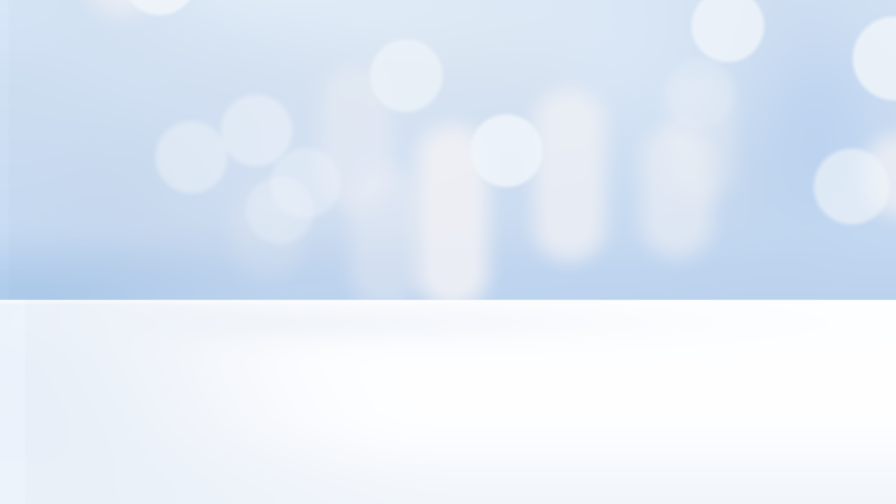
A WebGL 2 fragment shader for this background:

```glsl
#version 300 es
precision highp float;
// Pale blue backdrop of soft bokeh lights above a bright white tabletop.
uniform vec2 u_resolution;
out vec4 outColor;

const float HORIZON = 0.405;
const vec3 WARM_WHITE = vec3(0.945, 0.945, 0.96);
const vec3 COOL_WHITE = vec3(0.94, 0.96, 0.98);

// Sharp lights: centre x, centre y, radius, opacity
const vec4 DISCS[11] = vec4[11](
  vec4(1.444, 0.949, 0.072, 0.80), vec4(1.775, 0.884, 0.083, 0.82),
  vec4(0.806, 0.850, 0.072, 0.68), vec4(1.005, 0.701, 0.072, 0.84),
  vec4(0.509, 0.741, 0.071, 0.50), vec4(0.380, 0.688, 0.071, 0.48),
  vec4(0.606, 0.637, 0.069, 0.38), vec4(0.556, 0.583, 0.067, 0.32),
  vec4(1.389, 0.815, 0.068, 0.20), vec4(0.317, 1.042, 0.072, 0.88),
  vec4(1.690, 0.630, 0.075, 0.64));

// Blurred lights: centre x, centre y, half length, opacity
const vec4 STREAKS[9] = vec4[9](
  vec4(0.706, 0.727, 0.07, 0.40), vec4(0.898, 0.570, 0.11, 0.86),
  vec4(1.130, 0.653, 0.10, 0.74), vec4(1.343, 0.620, 0.06, 0.55),
  vec4(1.389, 0.730, 0.06, 0.32), vec4(0.765, 0.530, 0.07, 0.36),
  vec4(0.243, 1.040, 0.00, 0.65), vec4(1.785, 0.653, 0.01, 0.74),
  vec4(0.530, 0.540, 0.02, 0.20));

float hash(vec2 cell) {
  vec3 q = fract(cell.xyx * 0.1031);
  q += dot(q, q.yzx + 33.33);
  return fract((q.x + q.y) * q.z);
}

float valueNoise(vec2 p) {
  vec2 cell = floor(p);
  vec2 f = fract(p);
  f = f * f * (3.0 - 2.0 * f);
  float low = mix(hash(cell), hash(cell + vec2(1, 0)), f.x);
  float high = mix(hash(cell + vec2(0, 1)), hash(cell + vec2(1, 1)), f.x);
  return mix(low, high, f.y);
}

// Filled vertical capsule; a zero half length gives a disc
float capsule(vec2 p, vec2 centre, float halfLength, float radius, float blur) {
  vec2 d = p - centre;
  d.y -= clamp(d.y, -halfLength, halfLength);
  return 1.0 - smoothstep(radius - blur, radius + blur, length(d));
}

float glow(vec2 p, vec2 centre, vec2 size) {
  vec2 d = (p - centre) / size;
  return exp(-dot(d, d));
}

vec3 backdrop(vec2 p) {
  vec3 color = mix(vec3(0.76, 0.84, 0.935), vec3(0.82, 0.88, 0.95),
                   smoothstep(0.45, 1.0, p.y));
  color = mix(color, vec3(0.88, 0.92, 0.96), 0.75 * glow(p, vec2(0.88, 0.94), vec2(0.5, 0.25)));
  color = mix(color, vec3(0.84, 0.88, 0.945), 0.6 * glow(p, vec2(0.65, 0.62), vec2(0.4, 0.18)));
  color = mix(color, vec3(0.90, 0.94, 0.97), 0.5 * glow(p, vec2(0.52, 1.04), vec2(0.2, 0.08)));
  color = mix(color, vec3(0.71, 0.81, 0.94), 0.6 * glow(p, vec2(1.62, 0.75), vec2(0.13, 0.2)));
  // Deeper blue gathers along the horizon, mostly at the left
  float depth = 1.0 - smoothstep(HORIZON, HORIZON + 0.16, p.y);
  vec3 deepBlue = mix(vec3(0.65, 0.77, 0.90), vec3(0.73, 0.82, 0.93), smoothstep(0.0, 0.6, p.x));
  color = mix(color, deepBlue, 0.85 * depth);
  return color + 0.02 * (valueNoise(p * vec2(4.0, 6.0)) - 0.5);
}

vec3 addLights(vec3 color, vec2 p) {
  for (int i = 0; i < STREAKS.length(); i++) {
    vec4 s = STREAKS[i];
    color = mix(color, WARM_WHITE, s.w * capsule(p, s.xy, s.z, 0.07, 0.035));
  }
  for (int i = 0; i < DISCS.length(); i++) {
    vec4 d = DISCS[i];
    float blur = mix(0.012, 0.005, d.w);
    color = mix(color, COOL_WHITE, d.w * capsule(p, d.xy, 0.0, d.z, blur));
  }
  return color;
}

vec3 tabletop(vec2 p) {
  vec3 color = vec3(0.995, 0.997, 1.0);
  float leftShade = 1.0 - smoothstep(0.0, 0.85, p.x + 0.5 * (p.y - 0.2));
  color = mix(color, vec3(0.895, 0.925, 0.965), 0.85 * leftShade);
  // Faint reflection below the back edge, fading to the right
  float reflection = glow(p, vec2(0.55, 0.36), vec2(0.7, 0.045));
  color = mix(color, vec3(0.93, 0.95, 0.975), 0.7 * reflection);
  float frontShade = 1.0 - smoothstep(0.0, 0.19, p.y);
  color = mix(color, vec3(0.92, 0.945, 0.975), 0.6 * frontShade);
  float rim = smoothstep(HORIZON - 0.012, HORIZON, p.y);
  return mix(color, vec3(0.985, 0.99, 1.0), 0.7 * rim);
}

void main() {
  vec2 p = gl_FragCoord.xy / u_resolution.y;
  float pixel = 1.0 / u_resolution.y;
  vec3 wall = addLights(backdrop(p), p);
  // Narrow pale band along the left side
  wall += 0.012 * (1.0 - smoothstep(0.014, 0.020, p.x));
  vec3 table = tabletop(p);
  table += 0.012 * (1.0 - smoothstep(0.047, 0.053, p.x));
  float aboveTable = smoothstep(HORIZON - pixel, HORIZON + pixel, p.y);
  outColor = vec4(clamp(mix(table, wall, aboveTable), 0.0, 1.0), 1.0);
}
```
